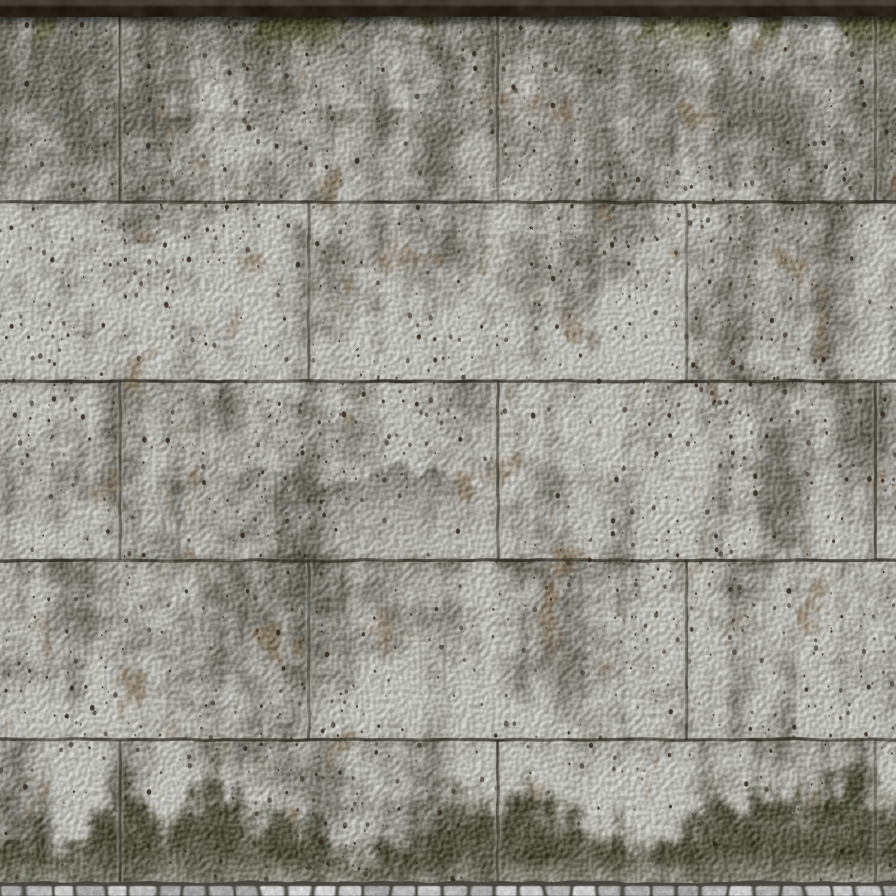
A WebGL 1 fragment shader for this texture:

```glsl
precision highp float;
// Weathered ashlar wall: five courses of pale stone with streaks, pits, moss and a dark ledge.
uniform vec2 u_resolution;

const float COURSE_HEIGHT = 0.2;
const float STONE_WIDTH = 0.4215;
const vec2 FIRST_JOINT = vec2(0.134, 0.1745);
const float LEDGE_BASE = 0.981;
const float PAVING_TOP = 0.016;

const vec3 PALE_STONE = vec3(0.735, 0.735, 0.712);
const vec3 GRIME = vec3(0.345, 0.345, 0.305);
const vec3 JOINT_DARK = vec3(0.17, 0.16, 0.12);
const vec3 MORTAR = vec3(0.67, 0.67, 0.63);
const vec3 MOSS = vec3(0.275, 0.275, 0.20);
const vec3 RUST = vec3(0.45, 0.36, 0.24);
const vec3 PIT = vec3(0.19, 0.14, 0.09);
const vec3 LEDGE = vec3(0.14, 0.125, 0.09);

vec2 hash2(vec2 p) {
  vec3 q = fract(vec3(p.xyx) * vec3(0.1031, 0.1030, 0.0973));
  q += dot(q, q.yzx + 33.33);
  return fract((q.xx + q.yz) * q.zy);
}

float cornerSlope(vec2 cell, vec2 offset) {
  float angle = 6.2832 * hash2(cell).x;
  return dot(vec2(cos(angle), sin(angle)), offset);
}

float gradientNoise(vec2 p) {
  vec2 i = floor(p), f = fract(p);
  vec2 w = f * f * f * (f * (f * 6.0 - 15.0) + 10.0);
  vec2 e = vec2(1.0, 0.0);
  float low = mix(cornerSlope(i, f), cornerSlope(i + e, f - e), w.x);
  float high = mix(cornerSlope(i + e.yx, f - e.yx), cornerSlope(i + 1.0, f - 1.0), w.x);
  return 1.4 * mix(low, high, w.y);
}

float fbm(vec2 p) {
  float sum = 0.0, gain = 0.5;
  for (int k = 0; k < 5; k++) {
    sum += gain * gradientNoise(p);
    p = mat2(1.6, 1.2, -1.2, 1.6) * p + 7.3;
    gain *= 0.55;
  }
  return sum;
}

float line(float d, float halfWidth, float blur) {
  return 1.0 - smoothstep(halfWidth - blur, halfWidth + blur, d);
}

// One jittered hole in some of the cells.
float pits(vec2 p, float scale, float density, float blur) {
  vec2 cell = floor(p * scale);
  vec2 jitter = hash2(cell + 41.0), kind = hash2(cell + 97.0);
  vec2 d = (fract(p * scale) - 0.2 - 0.6 * jitter) / scale;
  float radius = mix(0.0009, 0.0027, kind.y * kind.y);
  return step(kind.x, density) * line(length(d * vec2(1.0, 0.8)), radius, blur);
}

// Soot that hangs below a ragged crack and fades downward.
float sootPatch(vec2 p, vec2 center, vec2 size) {
  vec2 d = (p - center) / size;
  d.y += 0.35 * d.x * d.x + 0.5 * fbm(p * vec2(24.0, 14.0));
  return smoothstep(0.1, -0.12, d.y) * exp(0.9 * min(d.y, 0.0) - d.x * d.x);
}

vec3 paving(vec2 p, float blur) {
  vec2 q = vec2(p.x / 0.029 + 0.2 * gradientNoise(p * 30.0), p.y / PAVING_TOP);
  vec2 d = abs(vec2(fract(q.x), q.y) - vec2(0.5, 0.35)) - vec2(0.31, 0.22);
  float cobble = line(length(max(d, 0.0)) * 0.02, 0.0025, blur + 0.0008);
  float tone = 0.62 + 0.2 * hash2(vec2(floor(q.x), 5.0)).x + 0.15 * fbm(p * 150.0);
  return mix(vec3(0.28, 0.28, 0.25), vec3(tone), cobble);
}

void main() {
  vec2 p = gl_FragCoord.xy / u_resolution;
  float blur = 0.75 / min(u_resolution.x, u_resolution.y);
  float broad = fbm(p * 5.0 + 3.0), rough = fbm(p * 34.0);

  // Running bond: alternate courses shift by half a stone.
  vec2 wobble = 0.0012 * vec2(gradientNoise(p * 38.0), gradientNoise(p * 31.0 + 9.0));
  vec2 bond = (p + wobble - FIRST_JOINT) / vec2(STONE_WIDTH, COURSE_HEIGHT);
  float height = bond.y + 1.0;
  float row = clamp(floor(height), 0.0, 4.0);
  float across = bond.x - 0.5 * mod(row, 2.0);
  vec2 stone = hash2(vec2(floor(across), row) + 17.0);
  float bedGap = abs(height - clamp(floor(height + 0.5), 1.0, 4.0)) * COURSE_HEIGHT;
  float sideGap = abs(across - floor(across + 0.5)) * STONE_WIDTH;
  float topRow = step(3.5, row);

  // Rain streaks and grime, heaviest beneath the ledge.
  vec2 run = p + vec2(0.0, 3.1 * row);
  float streak = 0.6 * gradientNoise(run * vec2(19.0, 2.4)) + 0.35 * gradientNoise(run * vec2(58.0, 5.0));
  float stain = 0.55 * streak + 0.8 * broad + 0.45 * rough + 0.22 * (height - row - 0.5);
  stain += 0.18 * (stone.x - 0.5) + 0.27 * topRow;
  float grime = 0.85 * smoothstep(-0.28, 0.72, stain);
  float soot = sootPatch(p, vec2(0.445, 0.478), vec2(0.085, 0.05));
  soot += 0.55 * sootPatch(p, vec2(0.27, 0.478), vec2(0.09, 0.04));
  soot += 0.5 * sootPatch(p, vec2(0.36, 0.878), vec2(0.2, 0.025));
  grime = max(grime, min(0.9, grime + 0.6 * soot));
  grime += 0.3 * exp(-min(bedGap, sideGap) / 0.006) * (0.5 + rough);
  vec3 color = mix(PALE_STONE, GRIME, clamp(grime, 0.0, 1.0));
  float rust = smoothstep(0.22, 0.5, fbm(p * vec2(17.0, 12.0) + 21.0));
  color = mix(color, RUST, 0.5 * rust);

  // Pale drips and green growth under the ledge, moss rising from the ground.
  float drip = smoothstep(0.1, 0.5, gradientNoise(vec2(p.x * 75.0, p.y * 3.0)));
  color = mix(color, MORTAR, 0.65 * drip * smoothstep(0.92, 0.96, p.y) * line(abs(p.x - 0.5), 0.04, 0.03));
  float growth = smoothstep(0.05, 0.4, gradientNoise(vec2(p.x * 13.0, 4.5)) + rough * 0.6);
  color = mix(color, vec3(0.27, 0.29, 0.11), 0.7 * growth * smoothstep(0.93, 0.985, p.y));
  float mossTop = 0.083 + 0.05 * gradientNoise(vec2(p.x * 7.0, 2.5)) + 0.055 * streak + 0.04 * rough;
  float moss = 1.0 - smoothstep(mossTop - 0.025, mossTop + 0.03, p.y);
  color = mix(color, MOSS, moss * (0.84 - 0.4 * smoothstep(0.05, 0.015, p.y) + 0.3 * rough));

  // Side-lit grain and scattered holes.
  vec2 grain = p * 185.0;
  color += 0.13 * (gradientNoise(grain) - gradientNoise(grain + vec2(0.4, -0.35)));
  color += 0.035 * gradientNoise(p * 310.0);
  float density = 0.14 + 0.35 * smoothstep(-0.1, 0.35, gradientNoise(p * 4.5 + 13.0));
  color = mix(color, PIT, 0.85 * pits(p, 46.0, density, blur));
  color = mix(color, PIT, 0.6 * pits(p + 0.37, 83.0, 0.5 * density, blur));

  // Thin dark beds; upright joints keep some pale mortar.
  float wear = clamp(0.75 + 0.7 * fbm(p * 22.0 + 6.0), 0.25, 1.0);
  color = mix(color, MORTAR, 0.5 * wear * line(sideGap, 0.0042, blur + 0.001));
  color = mix(color, JOINT_DARK, (0.45 + 0.4 * stone.y) * wear * line(sideGap, 0.0016, blur));
  color = mix(color, JOINT_DARK, 0.9 * wear * line(bedGap, 0.0018, blur));

  // Ledge with its shadow, and the cobbles at the foot.
  color *= 1.0 - 0.5 * smoothstep(LEDGE_BASE - 0.014, LEDGE_BASE, p.y);
  vec3 ledge = LEDGE + 0.12 * smoothstep(0.991, 0.996, p.y) + 0.08 * rough;
  color = mix(color, ledge, smoothstep(-blur, blur, p.y - LEDGE_BASE + wobble.y));
  color = mix(paving(p, blur), color, smoothstep(-blur, blur, p.y - PAVING_TOP + 2.0 * wobble.x));
  gl_FragColor = vec4(clamp(color, 0.0, 1.0), 1.0);
}
```
